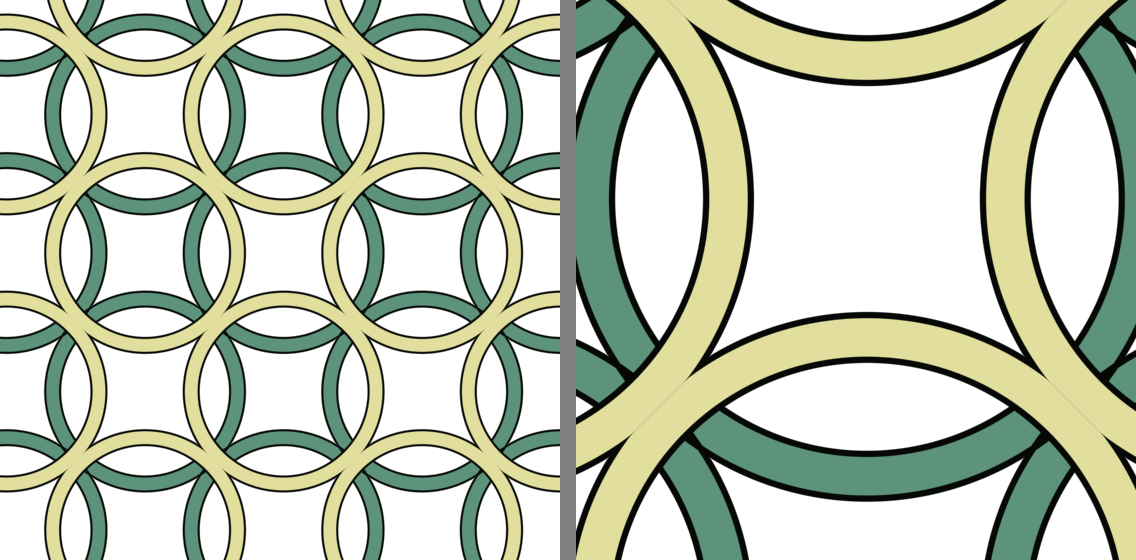
Left: the whole. Right: its middle third, enlarged.
A Shadertoy shader for this pattern:

```glsl
// Interlocked outlined rings on a square lattice, coloured like a checkerboard.
// Each pixel measures the nine nearest rings, tracks the closest band of each
// colour, then layers the green rings below the cream ones on white.

const float RADIUS = 0.667;   // centre line of a band, in lattice steps
const float FILL = 0.0463;    // half width of the coloured band
const float OUTLINE = 0.0613; // half width including the dark edges

float cover(float d, float aa)
{
    return 1.0 - smoothstep(-aa, aa, d);
}

void mainImage(out vec4 fragColor, in vec2 fragCoord)
{
    const float latticeStep = 0.2474;
    vec2 p = (fragCoord / iResolution.y - vec2(0.5065, 0.3008)) / latticeStep;
    float aa = 0.9 / (iResolution.y * latticeStep);

    // Distances to the band centre lines, and to the green outlines
    float cream = 9.0, nextCream = 9.0;
    float green = 9.0, greenEdge = 9.0;
    vec2 cell = floor(p + 0.5);
    for (int j = -1; j <= 1; j++)
    for (int i = -1; i <= 1; i++)
    {
        vec2 center = cell + vec2(i, j);
        float d = abs(length(p - center) - RADIUS);
        if (mod(center.x + center.y, 2.0) < 0.5)
        {
            nextCream = min(nextCream, max(cream, d));
            cream = min(cream, d);
        }
        else
        {
            green = min(green, d);
            float edge = abs(d - 0.5 * (FILL + OUTLINE)) - 0.5 * (OUTLINE - FILL);
            greenEdge = min(greenEdge, edge);
        }
    }

    const vec3 ink = vec3(0.02, 0.03, 0.02);
    vec3 color = vec3(1.0);

    // Lower rings: outlines stay visible where neighbours overlap
    color = mix(color, ink, cover(green - OUTLINE, aa));
    color = mix(color, vec3(0.36, 0.575, 0.48), cover(max(green - FILL, -greenEdge), aa));

    // Upper rings: fills merge, leaving a faint seam where they touch
    float seam = cover(nextCream - FILL, aa) * cover(nextCream - cream - 0.004, aa);
    vec3 creamColor = vec3(0.885, 0.875, 0.62) * (1.0 - 0.07 * seam);
    color = mix(color, ink, cover(cream - OUTLINE, aa));
    color = mix(color, creamColor, cover(cream - FILL, aa));

    fragColor = vec4(color, 1.0);
}
```
